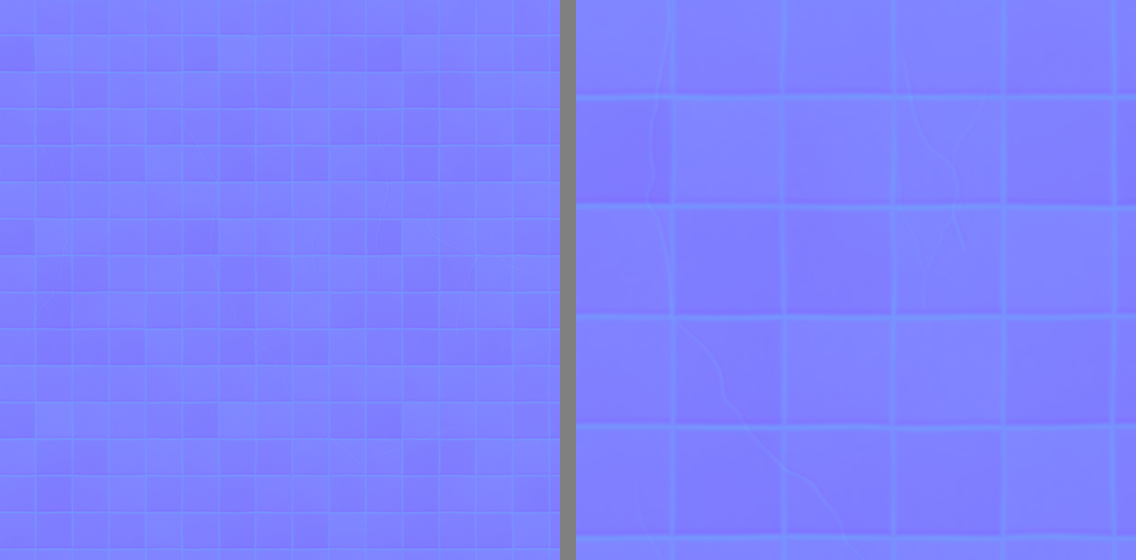
Left: the whole. Right: its middle third, enlarged.
Write a Shadertoy shader that draws this texture map.

```glsl
#define TILES 15.26          // tiles across and down
#define GRID_SHIFT 0.002     // offset of the first seam
#define TINT_PERIOD 5.0      // tiles before the tints recur
#define SEAM_WIDTH 0.028     // in tiles
#define SEAM_TILT vec2(-0.04, 0.085)
#define TILE_TILT 0.036
#define SCRATCH_WIDTH 0.0011
#define SCRATCH_TILT vec2(-0.012, 0.042)
#define LONG_SCRATCHES 12
#define FAINT_SCRATCHES 9

float hash(vec2 p) {
    vec3 q = fract(p.xyx * 0.1031);
    q += dot(q, q.yzx + 33.33);
    return fract((q.x + q.y) * q.z);
}

float noise(vec2 p) {
    vec2 cell = floor(p), f = fract(p);
    f = f * f * (3.0 - 2.0 * f);
    return mix(mix(hash(cell), hash(cell + vec2(1, 0)), f.x),
               mix(hash(cell + vec2(0, 1)), hash(cell + vec2(1, 1)), f.x), f.y);
}

float bell(float d, float width) {
    return exp(-d * d / (width * width));
}

// Embossed line from a to b with a wandering course: bright ridge, dark flank
float scratch(vec2 p, vec2 a, vec2 b, float seed, float pixel) {
    vec2 span = b - a;
    float len = length(span);
    vec2 dir = span / len;
    float along = dot(p - a, dir);
    float t = clamp(along / len, 0.0, 1.0);
    float wander = (noise(vec2(t * 3.0, seed)) - 0.5) * 0.22 * len
                 + (noise(vec2(along * 70.0, seed + 9.0)) - 0.5) * 0.008;
    float side = dot(p - a, vec2(-dir.y, dir.x)) - wander * smoothstep(0.0, 0.3, t * (1.0 - t));
    float d = length(vec2(side, along - t * len));
    float width = max(SCRATCH_WIDTH, 0.6 * pixel);
    float flank = length(vec2(side - 2.0 * width, along - t * len));
    float wear = 0.45 + 0.55 * noise(vec2(along * 45.0, seed + 4.0));
    return wear * (bell(d, width) - 0.4 * bell(flank, width));
}

// Tilt of the tile faces and the seams between them
vec2 tileTilt(vec2 uv, float pixel) {
    vec2 grid = (vec2(uv.x, 1.0 - uv.y) + GRID_SHIFT) * TILES;
    grid += (vec2(noise(grid * 1.7), noise(grid * 1.7 + 40.0)) - 0.5) * 0.025;
    vec2 id = mod(floor(grid), TINT_PERIOD), f = fract(grid);

    vec2 face = vec2(hash(id + 31.0), hash(id + 7.0)) - 0.5;
    vec2 tilt = face * TILE_TILT * vec2(0.25, 1.0) + vec2(0.0, 0.005);
    tilt.y += (0.5 - f.y) * 0.018 + (f.x - 0.5) * face.x * 0.02;
    tilt.y -= 0.012 * step(length(id - vec2(2.0, 3.0)), 0.5);

    // Shaded lower rim, then the seams
    float width = max(SEAM_WIDTH, 0.6 * pixel * TILES);
    tilt.y -= 0.028 * bell(f.y - 0.945, width);
    vec2 edge = 0.5 - abs(f - 0.5);
    float across = bell(edge.y, width) * (0.75 + 0.25 * noise(grid * vec2(2.0, 0.6)));
    float down = bell(edge.x, width) * (0.5 + 0.4 * noise(grid * vec2(0.6, 1.5) + 17.0));
    return mix(tilt, SEAM_TILT, max(across, down));
}

void mainImage(out vec4 fragColor, in vec2 fragCoord) {
    vec2 uv = fragCoord / iResolution.xy;
    float pixel = 1.0 / min(iResolution.x, iResolution.y);
    vec2 tilt = tileTilt(uv, pixel);

    // Broad stains and fine grain
    tilt.y += (noise(uv * 9.0) - 0.5) * 0.014 + (noise(uv * 34.0) - 0.5) * 0.007;
    tilt += (vec2(noise(uv * 230.0), noise(uv * 230.0 + 80.0)) - 0.5) * 0.005;

    // Long scratches: start and end of each run
    vec4 runs[LONG_SCRATCHES] = vec4[LONG_SCRATCHES](
        vec4(0.284, 0.820, 0.387, 0.677), vec4(0.387, 0.677, 0.390, 0.479),
        vec4(0.390, 0.479, 0.521, 0.288), vec4(0.521, 0.288, 0.639, 0.174),
        vec4(0.639, 0.172, 0.820, 0.241), vec4(0.050, 0.792, 0.120, 0.570),
        vec4(0.120, 0.570, 0.040, 0.385), vec4(0.527, 0.635, 0.565, 0.518),
        vec4(0.751, 0.635, 0.777, 0.577), vec4(0.777, 0.577, 0.935, 0.516),
        vec4(0.885, 0.600, 0.815, 0.370), vec4(0.677, 0.760, 0.675, 0.490));
    float marks = 0.0;
    for (int i = 0; i < LONG_SCRATCHES; i++)
        marks += scratch(uv, runs[i].xy, runs[i].zw, float(i) * 3.0, pixel);

    // Faint, mostly upright scratches scattered over the middle band
    for (int i = 0; i < FAINT_SCRATCHES; i++) {
        float seed = float(i) + 60.0;
        vec2 start = vec2((float(i) + hash(vec2(seed, 1.0))) / float(FAINT_SCRATCHES),
                          mix(0.35, 0.8, hash(vec2(seed, 2.0))));
        vec2 run = vec2((hash(vec2(seed, 3.0)) - 0.5) * 0.07,
                        -mix(0.06, 0.16, hash(vec2(seed, 4.0))));
        marks += 0.5 * scratch(uv, start, start + run, seed, pixel);
    }
    tilt += marks * SCRATCH_TILT;

    // Pack the unit normal into colour
    float facing = sqrt(max(0.0, 1.0 - 4.0 * dot(tilt, tilt)));
    fragColor = vec4(0.5 + tilt, 0.5 + 0.5 * facing, 1.0);
}
```
